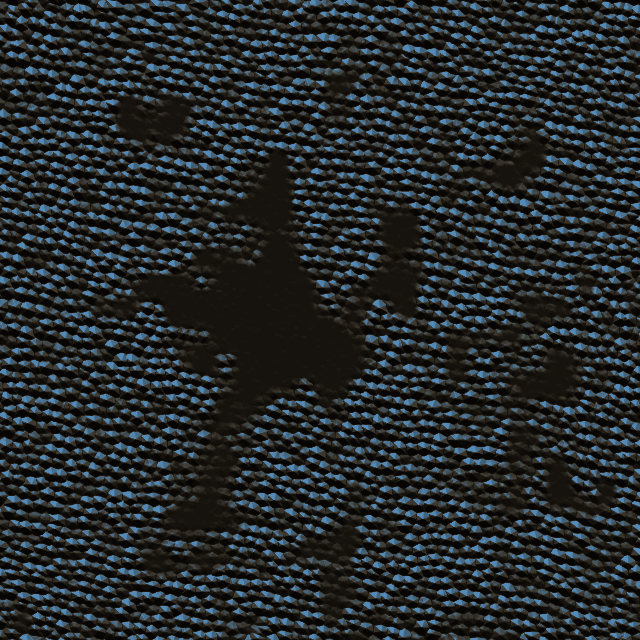
Write a WebGL 1 fragment shader that draws this texture.

```glsl
precision highp float;
// Dark hide of small faceted studs in tilted rows, lit blue from above, with worn flat patches.
uniform vec2 u_resolution;

const vec2 GRID = vec2(52.0, 57.0);
const float TILT = 0.17;

float hash(vec2 p) {
  vec3 q = fract(vec3(p.xyx) * vec3(0.1031, 0.1030, 0.0973));
  q += dot(q, q.yzx + 33.33);
  return fract((q.x + q.y) * q.z);
}

float noise(vec2 p) {
  vec2 i = floor(p), f = fract(p);
  f = f * f * (3.0 - 2.0 * f);
  return mix(mix(hash(i), hash(i + vec2(1.0, 0.0)), f.x),
             mix(hash(i + vec2(0.0, 1.0)), hash(i + vec2(1.0, 1.0)), f.x), f.y);
}

// Stud strength: worn away in blotches, mostly near the middle.
float relief(vec2 uv) {
  vec2 c = abs(uv - 0.5) * 2.0;
  float blotch = 0.65 * noise(uv * 10.0 + 3.7) + 0.35 * noise(uv * 25.0 + 9.1);
  return smoothstep(0.27, 0.56, blotch + 0.28 * max(c.x, c.y));
}

// Distance to the axis of a six-sided pyramid.
float hexDistance(vec2 d) {
  d = abs(d);
  return max(d.x, 0.5 * d.x + 0.866 * d.y);
}

// Height of the surface in grid units.
float height(vec2 p, float strength, float disorder) {
  float top = 0.0;
  float baseRow = floor(p.y);
  for (int j = -1; j <= 1; j++) {
    float row = baseRow + float(j);
    float stagger = 0.5 * mod(row, 2.0);
    for (int i = -1; i <= 1; i++) {
      vec2 cell = vec2(floor(p.x - stagger) + float(i), row);
      vec2 jitter = vec2(hash(cell + 11.0), hash(cell + 47.0)) - 0.5;
      vec2 center = cell + vec2(0.5 + stagger, 0.5) + jitter * disorder;
      float turn = 0.7 * (hash(cell + 83.0) - 0.5);
      vec2 d = p - center;
      d = mat2(cos(turn), -sin(turn), sin(turn), cos(turn)) * d;
      float steepness = strength * mix(0.5, 1.2, hash(cell + 131.0));
      top = max(top, steepness * (0.74 - hexDistance(d * vec2(0.92, 1.0))));
    }
  }
  return top + 0.05 * noise(p * 3.0);
}

void main() {
  vec2 uv = gl_FragCoord.xy / u_resolution;
  vec2 p = uv * GRID;
  p.y += TILT * p.x + 1.2 * noise(uv * 5.0);
  p.x += 1.0 * noise(uv * 6.0 + 20.0);

  float strength = relief(uv);
  vec2 border = min(uv, 1.0 - uv);
  float edge = 1.0 - smoothstep(0.0, 0.025, min(border.x, border.y));
  float disorder = 0.42 + 0.3 * edge;

  // Downhill slope from central differences, which also softens the facets.
  vec2 e = vec2(0.08, 0.0);
  vec2 slope = vec2(
    height(p - e.xy, strength, disorder) - height(p + e.xy, strength, disorder),
    height(p - e.yx, strength, disorder) - height(p + e.yx, strength, disorder)) / (2.0 * e.x);

  // Warm sides, black undersides, blue upper facets brighter on the left.
  float side = smoothstep(0.05, 0.6, slope.y + 0.4 * abs(slope.x));
  float under = smoothstep(0.05, 0.75, -slope.y);
  float sky = smoothstep(0.36, 0.8, slope.y - 0.08 * slope.x);
  vec3 color = mix(vec3(0.088, 0.075, 0.054), vec3(0.24, 0.225, 0.19), side);
  color = mix(color, vec3(0.025, 0.02, 0.014), under);
  vec3 blue = mix(vec3(0.26, 0.39, 0.48), vec3(0.33, 0.54, 0.72),
                  smoothstep(-0.45, 0.3, -slope.x));
  color = mix(color, blue, sky);

  gl_FragColor = vec4(color, 1.0);
}
```
